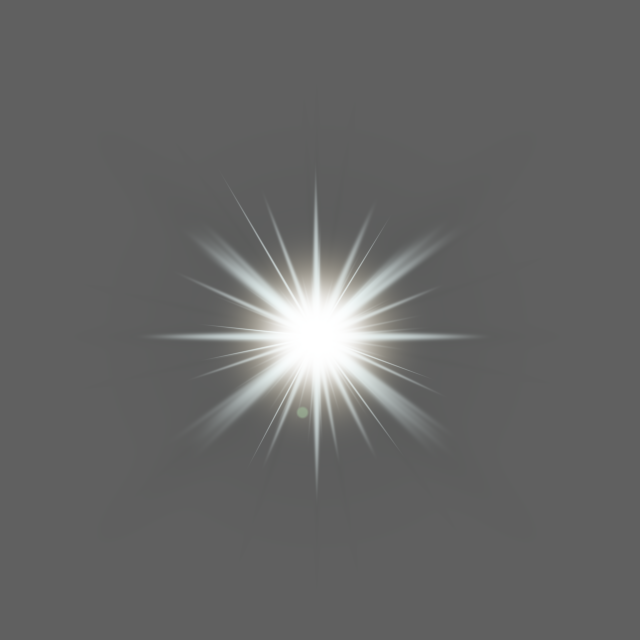
This background is drawn by a Shadertoy shader. Its source:

```glsl
// A white starburst with cool rays and a warm halo on a plain grey ground.

float hash(float n) {
    n = fract(n * 0.1031);
    n *= n + 33.33;
    n *= n + n;
    return fract(n);
}

// Soft ray from the origin: direction in degrees, reach, half width, narrowing
float ray(vec2 p, float degrees, float reach, float width, float taper) {
    float a = radians(degrees);
    vec2 dir = vec2(cos(a), sin(a));
    float along = dot(p, dir) / reach;
    float across = p.x * dir.y - p.y * dir.x;
    float w = max(width * (1.0 - taper * clamp(along, 0.0, 1.0)), 0.6 / iResolution.y);
    float fade = 1.0 - smoothstep(0.2, 1.0, along);
    return step(0.0, along) * fade * exp(-across * across / (w * w));
}

// Faint shadow around the burst, stretched along the main directions
float shadow(vec2 p) {
    vec2 q = abs(p);
    float s = 0.55 * exp(-pow(length(p) / 0.27, 4.0));
    s += 0.5 * ray(q, 43.0, 0.56, 0.035, 0.0);
    s += 0.6 * ray(q, 0.0, 0.44, 0.012, 0.0);
    s += 0.5 * ray(q, 90.0, 0.47, 0.004, 0.3);
    for (int i = 0; i < 12; i++) {
        float k = float(i);
        s += 0.3 * ray(p, 30.0 * k + 22.0 * hash(k + 7.0), 0.46, 0.004, 0.0);
    }
    return min(s, 1.2);
}

// Broad diagonal beams, each a bundle of strands
float beams(vec2 p) {
    vec2 q = abs(p);
    float quadrant = step(0.0, p.x) + 2.0 * step(0.0, p.y);
    float light = 0.5 * ray(q, 41.0, 0.28, 0.014, 0.1);
    for (int i = 0; i < 7; i++) {
        float seed = float(i) + 17.0 * quadrant;
        float angle = 36.5 + 1.5 * float(i) + 1.5 * (hash(seed) - 0.5);
        float reach = 0.2 + 0.11 * hash(seed + 91.0);
        light += (0.25 + 0.4 * hash(seed + 53.0)) * ray(q, angle, reach, 0.0045, 0.0);
    }
    return light;
}

// Cardinal spikes, slender rays and a scatter of short hairs
float spikes(vec2 p) {
    float light = 1.7 * (ray(p, 0.0, 0.28, 0.0065, 0.5) + ray(p, 180.0, 0.29, 0.0065, 0.5));
    light += 1.7 * (ray(p, 90.4, 0.28, 0.0065, 0.85) + ray(p, 270.0, 0.27, 0.0065, 0.8));

    // Angle, reach, half width
    vec3 slender[16] = vec3[16](
        vec3(22.2, 0.22, 0.004), vec3(58.6, 0.23, 0.0015),
        vec3(66.5, 0.24, 0.006), vec3(110.5, 0.25, 0.004),
        vec3(120.4, 0.31, 0.0018), vec3(155.5, 0.25, 0.004),
        vec3(191.7, 0.19, 0.0015), vec3(198.7, 0.22, 0.003),
        vec3(242.2, 0.24, 0.0015), vec3(247.7, 0.23, 0.004),
        vec3(280.0, 0.21, 0.004), vec3(296.0, 0.22, 0.005),
        vec3(306.0, 0.24, 0.0018), vec3(335.0, 0.23, 0.003),
        vec3(339.8, 0.2, 0.0015), vec3(174.0, 0.19, 0.001));
    for (int i = 0; i < 16; i++) {
        vec3 s = slender[i];
        light += 1.2 * ray(p, s.x, s.y, s.z, 0.5);
    }
    for (int i = 0; i < 40; i++) {
        float k = float(i);
        float angle = 9.0 * (k + hash(k + 3.0));
        light += 0.45 * ray(p, angle, 0.1 + 0.09 * hash(k + 61.0), 0.002, 0.3);
    }
    return light;
}

void mainImage(out vec4 fragColor, in vec2 fragCoord) {
    vec2 uv = fragCoord / iResolution.xy;
    vec2 p = uv - vec2(0.495, 0.474);
    float r = length(p);

    // Ground and shadow
    vec3 color = vec3(0.376) - vec3(0.026, 0.022, 0.025) * shadow(p);

    // Warm halo
    color = mix(color, vec3(0.77, 0.72, 0.61), 0.65 * exp(-pow(r / 0.12, 4.0)));

    // Cool rays
    float light = beams(p) + spikes(p);
    color = mix(color, vec3(0.91, 0.97, 0.975), 1.0 - exp(-light));

    // White core
    float core = 5.0 * exp(-pow(r / 0.053, 2.0)) + 0.25 * exp(-pow(r / 0.09, 2.0));
    color = mix(color, vec3(1.0), 1.0 - exp(-core));

    // Small green lens spot
    float spot = 1.0 - smoothstep(0.006, 0.011, length(uv - vec2(0.4727, 0.3555)));
    color = mix(color, vec3(0.64, 0.75, 0.62), 0.6 * spot);

    fragColor = vec4(color, 1.0);
}
```
